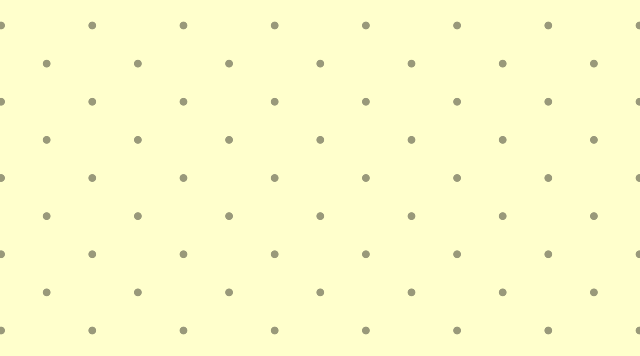
A Shadertoy shader for this pattern:

```glsl
// Small olive-grey dots on pale cream, set in a staggered lattice.
// Each row is found by rounding, alternate rows shift by half a column,
// and the distance to the nearest dot centre gives a smooth-edged disc.

float dotDistance(vec2 p) {
    vec2 spacing = vec2(0.2562, 0.1071);
    float row = floor(p.y / spacing.y + 0.5);
    // Even rows sit half a column away from the centre line
    float shift = 0.5 * mod(row + 1.0, 2.0);
    float column = floor(p.x / spacing.x - shift + 0.5);
    vec2 centre = vec2(column + shift, row) * spacing;
    return length(p - centre) - 0.0109;
}

void mainImage(out vec4 fragColor, in vec2 fragCoord) {
    // Centred coordinates, one unit per canvas height
    vec2 p = (fragCoord - 0.5 * iResolution.xy) / iResolution.y;
    p.x -= 0.0008;

    // Antialias over one pixel
    float halfPixel = 0.5 / iResolution.y;
    float ink = 1.0 - smoothstep(-halfPixel, halfPixel, dotDistance(p));

    vec3 cream = vec3(1.0, 1.0, 0.8);
    vec3 olive = vec3(0.6, 0.6, 0.48);
    fragColor = vec4(mix(cream, olive, ink), 1.0);
}
```
